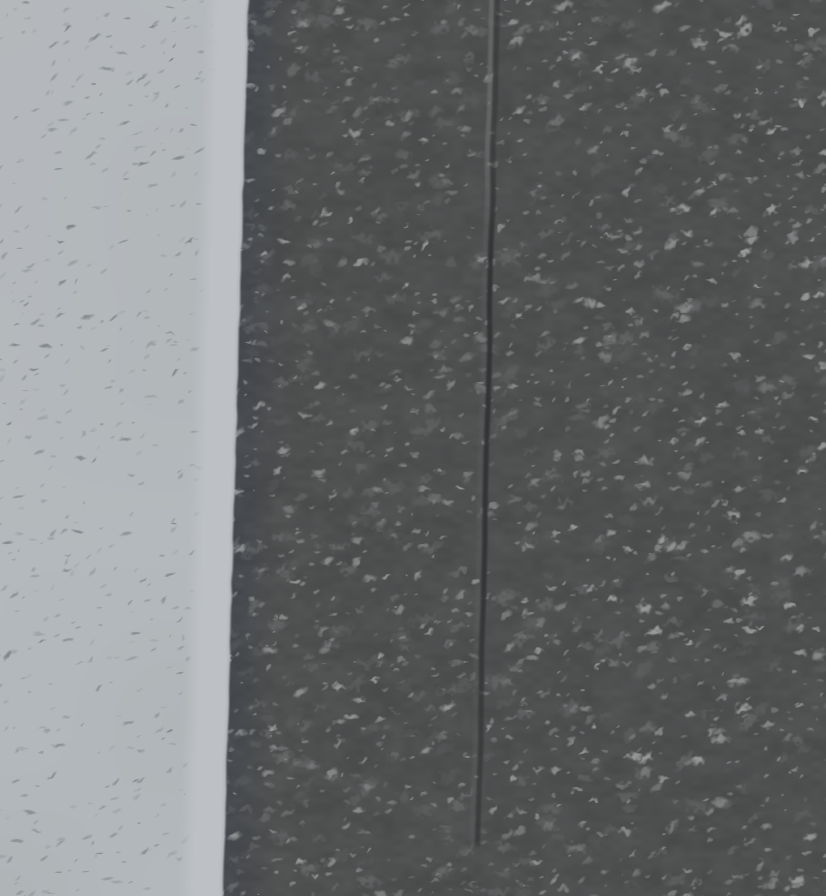
A WebGL 1 fragment shader for this texture:

```glsl
precision highp float;
// Two speckled sheets side by side: a pale one with a bright rounded rim and a
// charcoal one split by a fine seam. Flecks are jittered, tilted ellipses on a
// hashed grid, roughened by value noise and gathered into loose clusters.

uniform vec2 u_resolution;

const vec3 PALE = vec3(0.700, 0.720, 0.733);
const vec3 RIM = vec3(0.742, 0.756, 0.772);
const vec3 PALE_FLECK = vec3(0.47, 0.49, 0.50);
const vec3 CHARCOAL = vec3(0.306, 0.309, 0.311);
const vec3 EDGE_SHADE = vec3(0.275, 0.288, 0.305);
const vec3 DARK_FLECK = vec3(0.68, 0.69, 0.69);
const vec3 SEAM_DARK = vec3(0.195, 0.200, 0.205);
const vec3 SEAM_LIGHT = vec3(0.43, 0.435, 0.43);

const float EDGE_BOTTOM = 0.270;
const float EDGE_TOP = 0.301;
const float RIM_WIDTH = 0.046;
const float SEAM_BOTTOM = 0.577;
const float SEAM_TOP = 0.602;
const float SEAM_END = 0.056;
const float SEAM_WIDTH = 0.0036;

float hash(vec2 p) {
  vec3 q = fract(vec3(p.xyx) * 0.1031);
  q += dot(q, q.yzx + 33.33);
  return fract((q.x + q.y) * q.z);
}

float noise(vec2 p) {
  vec2 i = floor(p);
  vec2 f = fract(p);
  f = f * f * (3.0 - 2.0 * f);
  float low = mix(hash(i), hash(i + vec2(1.0, 0.0)), f.x);
  float high = mix(hash(i + vec2(0.0, 1.0)), hash(i + 1.0), f.x);
  return mix(low, high, f.y);
}

// Coverage by ellipses of half-axes "size", one possible per grid cell.
float flecks(vec2 p, float cell, vec2 size, float density, float tilt, float seed) {
  vec2 wobble = vec2(noise(p * 210.0 + seed), noise(p * 210.0 + seed + 57.0)) - 0.5;
  p += wobble * size.y * 1.3;
  vec2 home = floor(p / cell);
  float cover = 0.0;
  for (int j = -1; j <= 1; j++) {
    for (int i = -1; i <= 1; i++) {
      vec2 id = home + vec2(float(i), float(j));
      vec2 key = id + seed + 100.0;
      vec2 center = (id + vec2(hash(key), hash(key + 31.7))) * cell;
      float cluster = 0.45 + 1.1 * noise(center * 13.0 + seed);
      float present = step(hash(key + 71.3), density * cluster);
      float angle = tilt + (hash(key + 113.9) - 0.5) * 1.1;
      float c = cos(angle);
      float s = sin(angle);
      vec2 d = p - center;
      d = vec2(c * d.x + s * d.y, c * d.y - s * d.x);
      float scale = mix(0.55, 1.2, hash(key + 157.1));
      float shape = 1.0 - smoothstep(0.25, 1.25, length(d / (size * scale)));
      float strength = mix(0.25, 1.0, hash(key + 191.3));
      cover = max(cover, shape * strength * present);
    }
  }
  return cover;
}

vec3 paleSheet(vec2 uv, vec2 p, float edge) {
  float rim = smoothstep(-RIM_WIDTH - 0.012, -RIM_WIDTH + 0.014, uv.x - edge);
  float cloud = noise(p * 5.0) - 0.5;
  vec3 color = PALE + cloud * vec3(0.014, 0.012, 0.018);
  color += (uv.y - 0.5) * vec3(0.016, 0.008, 0.012);
  float marks = flecks(p, 0.026, vec2(0.0068, 0.0021), 0.52, 0.35, 11.0);
  marks = max(marks, 0.6 * flecks(p, 0.019, vec2(0.0045, 0.0019), 0.45, 0.5, 43.0));
  color = mix(color, PALE_FLECK, marks * 0.8 * (1.0 - rim));
  color = mix(color, RIM, rim);
  return color - 0.05 * smoothstep(-0.006, 0.0, uv.x - edge);
}

vec3 charcoalSheet(vec2 uv, vec2 p, float edge, float seam) {
  float fromEdge = uv.x - edge;
  float right = smoothstep(0.45, 0.8, uv.x);
  vec3 color = mix(EDGE_SHADE, CHARCOAL, smoothstep(0.0, 0.06, fromEdge));
  color += (noise(p * vec2(32.0, 48.0)) - 0.5) * 0.025;
  color += (noise(p * vec2(90.0, 150.0)) - 0.5) * 0.025;

  // Broad dim smudges lie below the small bright chips.
  float dim = flecks(p, 0.034, vec2(0.013, 0.0065), 0.55, 0.25, 83.0);
  float chips = flecks(p, 0.026, vec2(0.0072, 0.0036), 0.50, 0.3, 127.0);
  float large = flecks(p, 0.036, vec2(0.0095, 0.0052), 0.48, 0.3, 211.0);
  float dust = flecks(p, 0.017, vec2(0.0042, 0.0024), 0.42, 0.3, 173.0);
  float bright = max(max(chips * 0.85, dust * 0.6), large * mix(0.3, 0.95, right));
  color = mix(color, DARK_FLECK, dim * 0.2);
  color = mix(color, DARK_FLECK, bright * 0.85);

  // The seam is a dark groove whose left lip catches light near the top.
  float x = uv.x - seam;
  float span = smoothstep(SEAM_END - 0.006, SEAM_END + 0.006, uv.y);
  float upper = smoothstep(0.70, 0.86, uv.y);
  float groove = 1.0 - smoothstep(0.2, 1.5, abs(x) / SEAM_WIDTH);
  float lip = 1.0 - smoothstep(0.2, 1.4, abs(x + 0.007) / SEAM_WIDTH);
  float depth = mix(0.65, 0.95, smoothstep(0.15, 0.4, uv.y)) * (1.0 - 0.45 * upper);
  color = mix(color, SEAM_LIGHT, lip * span * mix(0.15, 0.65, upper));
  return mix(color, SEAM_DARK, groove * span * depth);
}

void main() {
  vec2 uv = gl_FragCoord.xy / u_resolution;
  vec2 p = vec2(uv.x * u_resolution.x / u_resolution.y, uv.y);
  float edge = mix(EDGE_BOTTOM, EDGE_TOP, uv.y) + (noise(vec2(uv.y * 60.0, 3.0)) - 0.5) * 0.0015;
  float seam = mix(SEAM_BOTTOM, SEAM_TOP, uv.y) + (noise(vec2(uv.y * 18.0, 9.0)) - 0.5) * 0.002;
  float soft = max(0.0022, 0.8 / u_resolution.x);
  float side = smoothstep(-soft, soft, uv.x - edge);
  vec3 color = mix(paleSheet(uv, p, edge), charcoalSheet(uv, p, edge, seam), side);
  gl_FragColor = vec4(color, 1.0);
}
```
